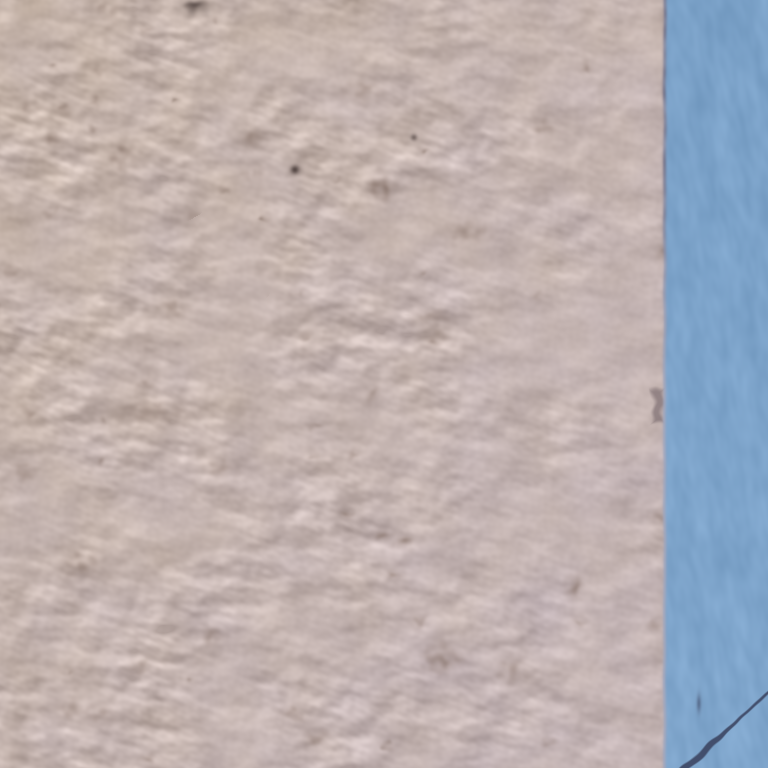
A three.js fragment shader for this texture:

```glsl
// Rough pinkish plaster wall meeting a strip of blue painted wood at the right.
varying vec2 vUv;

const float EDGE_X = 0.8655;
const float EDGE_SOFT = 0.0024;
const vec3 PLASTER_WARM = vec3(0.772, 0.704, 0.664);
const vec3 PLASTER_COOL = vec3(0.765, 0.704, 0.702);
const vec3 PIT_TINT = vec3(0.49, 0.41, 0.37);
const vec3 PAINT = vec3(0.510, 0.660, 0.810);
const vec3 PAINT_DARK = vec3(0.445, 0.598, 0.750);
const vec3 SEAM = vec3(0.63, 0.65, 0.74);
const vec3 CRACK = vec3(0.22, 0.25, 0.36);
const vec2 GRAIN = vec2(22.0, 34.0);
const vec2 LIGHT_STEP = vec2(-0.004, 0.006);
const float RELIEF = 0.33;
const float PIT_CELLS = 19.0;

float hash(vec2 p) {
  vec3 q = fract(vec3(p.xyx) * 0.1031);
  q += dot(q, q.yzx + 33.33);
  return fract((q.x + q.y) * q.z);
}

// Gradient noise, centred on zero
float corner(vec2 i, vec2 d) {
  float a = 6.2832 * hash(i);
  return dot(vec2(cos(a), sin(a)), d);
}

float noise(vec2 p) {
  vec2 i = floor(p), f = fract(p), e = vec2(0, 1);
  vec2 u = f * f * f * (f * (f * 6.0 - 15.0) + 10.0);
  return mix(mix(corner(i, f), corner(i + e.yx, f - e.yx), u.x),
             mix(corner(i + e, f - e), corner(i + e.yy, f - e.yy), u.x), u.y);
}

float fbm(vec2 p) {
  float sum = 0.0, amp = 0.55;
  for (int i = 0; i < 3; i++) {
    sum += amp * noise(p);
    p = mat2(0.96, -0.28, 0.28, 0.96) * p * 1.83 + 17.3;
    amp *= 0.42;
  }
  return sum;
}

// Rounded lumps, sloping gently down to the right
float height(vec2 p) {
  return fbm(vec2(p.x, p.y + 0.2 * p.x) * GRAIN);
}

float blob(vec2 p, vec2 centre, vec2 radius) {
  vec2 d = (p - centre) / radius;
  return exp(-dot(d, d));
}

// Random small pits, more frequent at the upper left
float scatteredPits(vec2 p) {
  vec2 q = p * PIT_CELLS, cell = floor(q);
  float density = mix(0.14, 0.45, smoothstep(0.3, 1.0, p.y) * smoothstep(0.6, 0.1, p.x));
  float sum = 0.0;
  for (int j = -1; j <= 1; j++)
    for (int i = -1; i <= 1; i++) {
      vec2 c = cell + vec2(i, j);
      vec2 centre = c + 0.2 + 0.6 * vec2(hash(c + 3.1), hash(c + 9.7));
      float size = mix(0.07, 0.19, hash(c + 21.3));
      sum += step(hash(c + 5.5), density) * blob(q, centre, vec2(1.4, 1.0) * size);
    }
  return sum;
}

// Larger stains and dents
float stains(vec2 p) {
  float s = 0.55 * blob(p, vec2(0.200, 0.464), vec2(0.042, 0.015));
  s += 0.85 * blob(p, vec2(0.105, 0.266), vec2(0.018, 0.014));
  s += 0.80 * blob(p, vec2(0.497, 0.757), vec2(0.012, 0.017));
  s += 0.90 * blob(p, vec2(0.158, 0.797), vec2(0.014, 0.019));
  s += 0.70 * blob(p, vec2(0.610, 0.696), vec2(0.028, 0.012));
  s += 0.70 * blob(p, vec2(0.560, 0.586), vec2(0.019, 0.012));
  s += 0.90 * blob(p, vec2(0.527, 0.293), vec2(0.012, 0.008));
  s += 0.90 * blob(p, vec2(0.575, 0.142), vec2(0.022, 0.016));
  s += 0.90 * blob(p, vec2(0.665, 0.128), vec2(0.013, 0.014));
  s += 0.90 * blob(p, vec2(0.748, 0.235), vec2(0.010, 0.012));
  s += 0.70 * blob(p, vec2(0.470, 0.883), vec2(0.020, 0.015));
  return s + 0.80 * blob(p, vec2(0.708, 0.833), vec2(0.012, 0.009));
}

vec3 plaster(vec2 p) {
  float warmth = clamp(0.55 * p.y + 0.45 - 0.75 * p.x, 0.0, 1.0);
  vec3 col = mix(PLASTER_COOL, PLASTER_WARM, warmth + 0.9 * fbm(p * 12.0));
  // Relief comes and goes in patches
  float slope = height(p) - height(p + LIGHT_STEP);
  float patches = clamp(1.0 + 1.3 * noise(p * 8.0 + 5.0), 0.4, 1.7);
  float rough = patches * mix(1.05, 0.55, smoothstep(0.4, 0.85, p.x));
  col += clamp(RELIEF * rough * slope, -0.09, 0.13);
  col += 0.11 * fbm(p * vec2(14.0, 23.0) + 60.0) + 0.02 * noise(p * 120.0);
  // Ragged pits and stains
  vec2 ragged = p + 0.008 * vec2(noise(p * 60.0), noise(p * 60.0 + 31.0));
  float grit = clamp(0.8 + 1.2 * noise(p * 75.0 + 9.0), 0.2, 1.4);
  float pits = grit * (0.36 * scatteredPits(ragged) + 0.48 * stains(ragged));
  col = mix(col, PIT_TINT, clamp(pits, 0.0, 0.65));
  // Sharp dark holes
  float holes = blob(p, vec2(0.384, 0.779), vec2(0.0055))
              + 0.7 * blob(p, vec2(0.539, 0.821), vec2(0.0045))
              + 0.9 * blob(ragged, vec2(0.255, 0.990), vec2(0.016, 0.008));
  col = mix(col, vec3(0.29, 0.24, 0.23), clamp(0.85 * holes, 0.0, 1.0));
  // Chip beside the seam
  vec2 chip = abs(ragged - vec2(0.857, 0.471)) - vec2(0.006, 0.021);
  float chipMask = smoothstep(0.005, -0.004, max(chip.x, chip.y));
  return mix(col, vec3(0.53, 0.47, 0.48), 0.8 * chipMask);
}

vec3 paint(vec2 p) {
  vec2 q = vec2(p.x + 0.15 * p.y, p.y);
  float shade = 0.2 + 0.25 * p.y + 1.2 * fbm(q * vec2(38.0, 13.0));
  vec3 col = mix(PAINT, PAINT_DARK, clamp(shade, -0.4, 1.3));
  col += 0.025 * noise(q * vec2(100.0, 40.0));
  // Diagonal crack and a small nick above it
  float path = 0.905 * (p.x - 0.892) + 0.005 * noise(p * 40.0);
  float width = mix(0.0034, 0.0014, smoothstep(0.92, 0.97, p.x));
  float crack = smoothstep(width + 0.002, width - 0.001, abs(p.y - path) * 0.74);
  crack += 0.6 * blob(p, vec2(0.910, 0.084), vec2(0.003, 0.012));
  return mix(col, CRACK, clamp(0.85 * crack, 0.0, 1.0));
}

void main() {
  float offset = vUv.x - EDGE_X - 0.0015 * noise(vec2(vUv.y * 22.0, 4.3));
  vec3 col = mix(plaster(vUv), paint(vUv), smoothstep(-EDGE_SOFT, EDGE_SOFT, offset));
  // Thin seam, darker near the top
  float seam = exp(-pow(abs(offset) / 0.0028, 2.0));
  float dark = smoothstep(0.45, 0.95, vUv.y) * (0.65 + 0.7 * noise(vec2(3.3, vUv.y * 45.0)));
  col = mix(col, mix(SEAM, vec3(0.36, 0.34, 0.43), dark), 0.7 * seam);
  gl_FragColor = vec4(clamp(col, 0.0, 1.0), 1.0);
}
```
